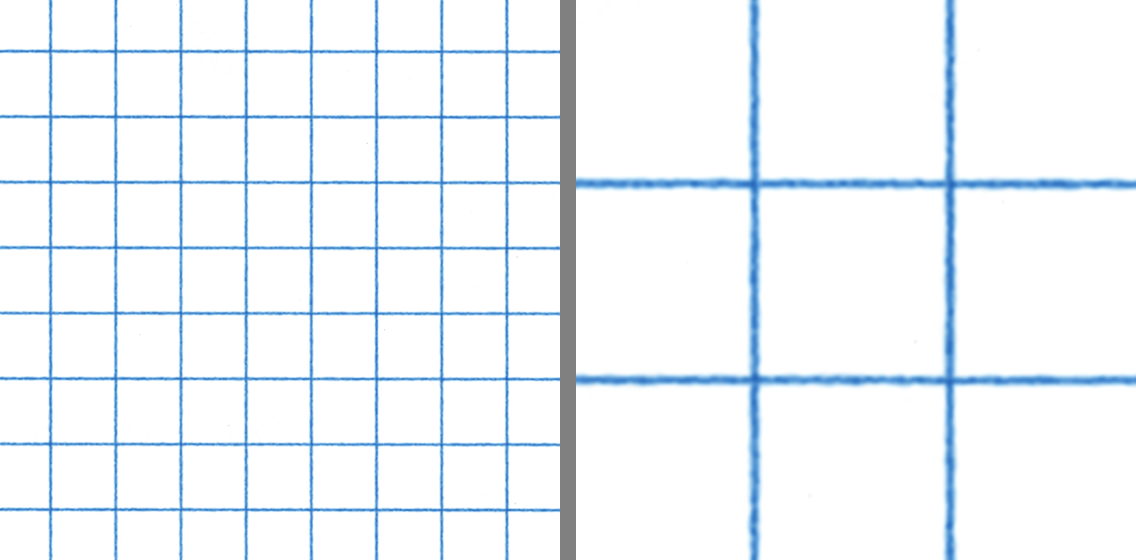
Left, the full canvas; right, a detail of the centre.
This pattern is drawn by a Shadertoy shader. Its source:

```glsl
// Square-ruled paper: soft, slightly grainy blue ink lines on white stock.

#define PITCH vec2(0.1164, 0.1169)         // spacing of the ruling
#define ORIGIN vec2(0.0904, 0.0896)        // first crossing, lower left
#define TILT 0.0013                        // fall of the horizontals across the sheet
#define LINE_SIGMA 0.00175                 // soft half-width of a line
#define INK_DENSITY 1.12
#define INK_ABSORB vec3(1.20, 0.59, 0.21)  // absorption per channel
#define PAPER_GAIN 1.02                    // overexposure of the white paper
#define WOBBLE 0.0007                      // sideways raggedness of a line
#define GRAIN 0.50                         // density variation within the ink
#define GRAIN_SCALE 260.0
#define SPECK_CELLS 18.0
#define SPECK_CHANCE 0.10

float hash(vec2 p) {
    vec3 q = fract(vec3(p.xyx) * 0.1031);
    q += dot(q, q.yzx + 33.33);
    return fract((q.x + q.y) * q.z);
}

float valueNoise(vec2 p) {
    vec2 cell = floor(p);
    vec2 f = fract(p);
    f = f * f * (3.0 - 2.0 * f);
    float low = mix(hash(cell), hash(cell + vec2(1, 0)), f.x);
    float high = mix(hash(cell + vec2(0, 1)), hash(cell + vec2(1, 1)), f.x);
    return mix(low, high, f.y);
}

// Ink laid by one family of parallel lines; "along" runs down the line.
float ruledLines(float across, float along, float pitch, float seed, float pixel) {
    float index = round(across / pitch);
    float row = index * 7.0 + seed;
    float ragged = valueNoise(vec2(along * 190.0, row)) - 0.5;
    float offset = across - index * pitch + WOBBLE * ragged;
    float swell = 0.9 + 0.2 * valueNoise(vec2(along * 110.0, row + 50.0));
    float sigma = max(LINE_SIGMA * swell, 0.5 * pixel);
    float strength = 0.94 + 0.12 * hash(vec2(index, seed));
    return strength * exp(-0.5 * offset * offset / (sigma * sigma));
}

// Sparse, faint dust marks, one candidate per cell.
float dustSpecks(vec2 p, float pixel) {
    vec2 cell = floor(p * SPECK_CELLS);
    vec2 jitter = vec2(hash(cell + 11.0), hash(cell + 47.0));
    vec2 center = (cell + 0.15 + 0.7 * jitter) / SPECK_CELLS;
    float radius = mix(0.0006, 0.0016, hash(cell + 83.0));
    float dot01 = 1.0 - smoothstep(radius - pixel, radius + pixel, length(p - center));
    float strength = mix(0.04, 0.25, pow(hash(cell + 29.0), 4.0));
    return dot01 * strength * step(hash(cell + 5.0), SPECK_CHANCE);
}

void mainImage(out vec4 fragColor, in vec2 fragCoord) {
    vec2 uv = fragCoord / iResolution.xy;
    float pixel = 1.0 / min(iResolution.x, iResolution.y);

    // Ruling, with crossings only slightly denser than single lines
    vec2 grid = uv - ORIGIN;
    grid.y += TILT * (uv.x - 0.5);
    float vertical = ruledLines(grid.x, uv.y, PITCH.x, 3.0, pixel);
    float horizontal = ruledLines(grid.y, uv.x, PITCH.y, 151.0, pixel);
    float ink = vertical + horizontal - 0.75 * vertical * horizontal;

    // Paper fibres break up the ink
    float fibre = valueNoise(uv * GRAIN_SCALE);
    ink *= INK_DENSITY * (1.0 + GRAIN * (fibre - 0.5));

    // Bright paper with faint mottling and dust
    float mottle = valueNoise(uv * 9.0) * valueNoise(uv * 170.0 + 31.0);
    float paper = PAPER_GAIN - 0.03 * mottle - dustSpecks(uv, pixel);

    vec3 color = paper * exp(-ink * INK_ABSORB);
    fragColor = vec4(clamp(color, 0.0, 1.0), 1.0);
}
```
